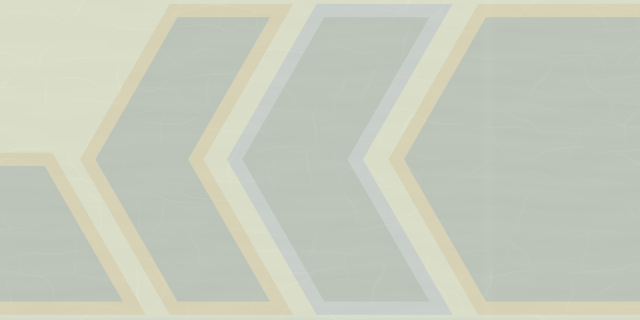
A WebGL 1 fragment shader for this background:

```glsl
precision highp float;
// Pale fibrous paper with bordered grey-green chevrons pointing left.

uniform vec2 u_resolution;

const float SLANT = 0.577;   // horizontal run per unit of height
const float BORDER = 0.0417;

vec2 hash2(vec2 cell) {
  vec2 k = vec2(dot(cell, vec2(127.1, 311.7)), dot(cell, vec2(269.5, 183.3)));
  return fract(sin(k) * 4375.85);
}

// Signed distance to a chevron between two apex positions, bent at y = 0
float chevron(vec2 p, float left, float right) {
  float u = p.x - SLANT * abs(p.y);
  return max(max(left - u, u - right) * 0.866, abs(p.y) - 0.486);
}

// Paint a filled shape with an inset border
vec3 paint(vec3 base, float d, vec3 border, vec3 fill, float pixel) {
  base = mix(base, border, smoothstep(0.7 * pixel, -0.7 * pixel, d));
  return mix(base, fill, smoothstep(0.7 * pixel, -0.7 * pixel, d + BORDER));
}

// Short curved strands, one in each cell
float fibres(vec2 p, float tilt) {
  vec2 cell = floor(p);
  float sum = 0.0;
  for (int j = -1; j <= 1; j++) {
    for (int i = -1; i <= 1; i++) {
      vec2 id = cell + vec2(float(i), float(j));
      vec2 r = hash2(id);
      vec2 shape = hash2(id + 37.0);
      float a = (shape.x - 0.5) * tilt;
      vec2 q = p - id - r;
      q = vec2(q.x * cos(a) + q.y * sin(a), q.y * cos(a) - q.x * sin(a));
      float bend = (shape.y - 0.5) * 1.8 * q.x * q.x + 0.03 * sin(q.x * 9.0 + r.x * 6.0);
      float strand = smoothstep(0.05, 0.0, abs(q.y - bend));
      sum += strand * smoothstep(0.8, 0.1, abs(q.x)) * r.y;
    }
  }
  return sum;
}

void main() {
  float pixel = 1.0 / u_resolution.y;
  vec2 uv = gl_FragCoord.xy * pixel;
  vec2 p = uv - vec2(0.0, 0.502);

  vec3 cream = vec3(0.853, 0.868, 0.782);
  vec3 sand = vec3(0.842, 0.822, 0.708);
  vec3 silver = vec3(0.785, 0.808, 0.792);
  vec3 sage = vec3(0.738, 0.768, 0.728);

  // Cream ground, cooler along the lower rim
  vec3 color = mix(vec3(0.815, 0.855, 0.8), cream, smoothstep(0.0, 0.015, uv.y));

  // Chevrons from left to right, the last running off the canvas
  color = paint(color, chevron(p, 0.25, 0.636), sand, sage, pixel);
  color = paint(color, chevron(p, 0.709, 1.134), silver, sage, pixel);
  color = paint(color, chevron(p, 1.214, 4.0), sand, sage, pixel);

  // Cut-off panel in the lower left corner
  float panel = max((p.x + SLANT * p.y - 0.176) * 0.866, max(p.y - 0.021, -p.y - 0.486));
  color = paint(color, panel, sand, sage, pixel);

  // Paper grain: soft horizontal waves, fine strands and curled strands
  float waves = sin(uv.y * 46.0 + 1.6 * sin(uv.x * 5.0) + sin(uv.x * 13.0 + uv.y * 9.0));
  waves += 0.6 * sin(uv.y * 117.0 + 2.0 * sin(uv.x * 7.0 + 1.0));
  color += 0.0025 * waves;
  color += 0.016 * fibres(uv * vec2(5.0, 13.0), 0.9);
  color += 0.014 * fibres(uv * 8.0 + 19.0, 5.0);

  // Faint upright fold in the right panel
  color += 0.008 * smoothstep(0.03, 0.0, abs(uv.x - 1.525));

  gl_FragColor = vec4(color, 1.0);
}
```
